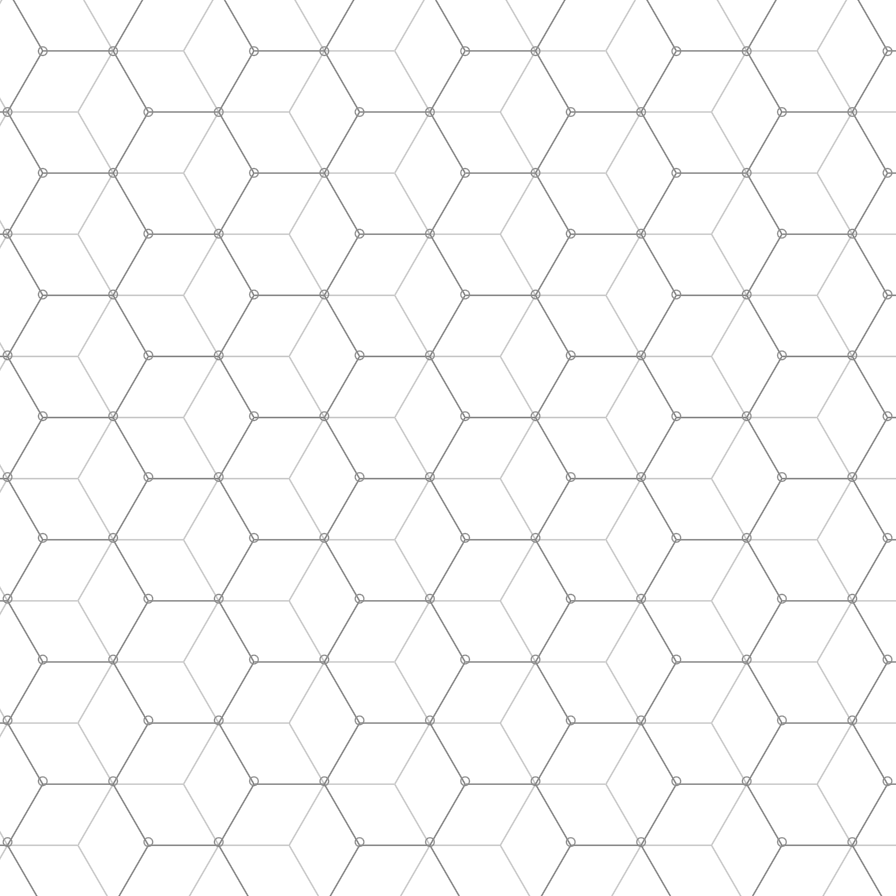
Write a WebGL 2 fragment shader that draws this pattern.

```glsl
#version 300 es
precision highp float;
// Honeycomb of thin grey outlines on white, each cell split by three pale
// spokes into a cube-like figure, with a small open ring on every corner.
// Each pixel is moved into its nearest cell, then folded by symmetry.

#define LINE_PERIOD vec2(0.2357, 0.1364)
#define RING_PERIOD vec2(0.2357, 0.1358)
#define CELL_CENTER vec2(0.0870, 0.8750)
#define LINE_WIDTH 0.0016
#define SPOKE_WIDTH 0.0016
#define RING_WIDTH 0.0014
#define RING_RADIUS 0.0048
#define LINE_GREY 0.49
#define SPOKE_GREY 0.77
#define RING_GREY 0.54
#define EDGE_SOFTNESS 1.2

uniform vec2 u_resolution;
out vec4 fragColor;

// Offset from the nearest cell centre of two interleaved grids
vec2 hexLocal(vec2 p, vec2 period) {
    vec2 a = (fract(p / period + 0.5) - 0.5) * period;
    vec2 b = (fract(p / period) - 0.5) * period;
    return dot(a, a) < dot(b, b) ? a : b;
}

float segmentDistance(vec2 p, vec2 a, vec2 b) {
    vec2 pa = p - a;
    vec2 ba = b - a;
    return length(pa - ba * clamp(dot(pa, ba) / dot(ba, ba), 0.0, 1.0));
}

// Box-filtered coverage, also correct for strokes thinner than a pixel
float stroke(float d, float width, float soft) {
    float h = 0.5 * width;
    return clamp((h - d) / soft + 0.5, 0.0, 1.0)
         - clamp((-h - d) / soft + 0.5, 0.0, 1.0);
}

void main() {
    vec2 p = gl_FragCoord.xy / u_resolution.y - CELL_CENTER;
    float soft = EDGE_SOFTNESS / u_resolution.y;

    // Outline and spokes
    vec2 q = hexLocal(p, LINE_PERIOD);
    vec2 m = abs(q);
    float side = LINE_PERIOD.x / 3.0;
    vec2 corner = vec2(0.5 * side, 0.5 * LINE_PERIOD.y);
    float outline = min(segmentDistance(m, vec2(side, 0.0), corner),
                        segmentDistance(m, corner, vec2(0.0, corner.y)));
    float spokes = min(segmentDistance(q, vec2(0.0), vec2(-side, 0.0)),
                       segmentDistance(vec2(q.x, m.y), vec2(0.0), corner));

    // Corner rings, on a slightly shorter vertical period than the lines
    vec2 r = abs(hexLocal(p, RING_PERIOD));
    vec2 ringCorner = vec2(0.5 * side, 0.5 * RING_PERIOD.y);
    float toCorner = min(length(r - vec2(side, 0.0)), length(r - ringCorner));
    float ring = abs(toCorner - RING_RADIUS);

    // Layers from back to front
    float shade = 1.0;
    shade = mix(shade, SPOKE_GREY, stroke(spokes, SPOKE_WIDTH, soft));
    shade = mix(shade, LINE_GREY, stroke(outline, LINE_WIDTH, soft));
    shade = mix(shade, RING_GREY, stroke(ring, RING_WIDTH, soft));
    fragColor = vec4(vec3(shade), 1.0);
}
```
